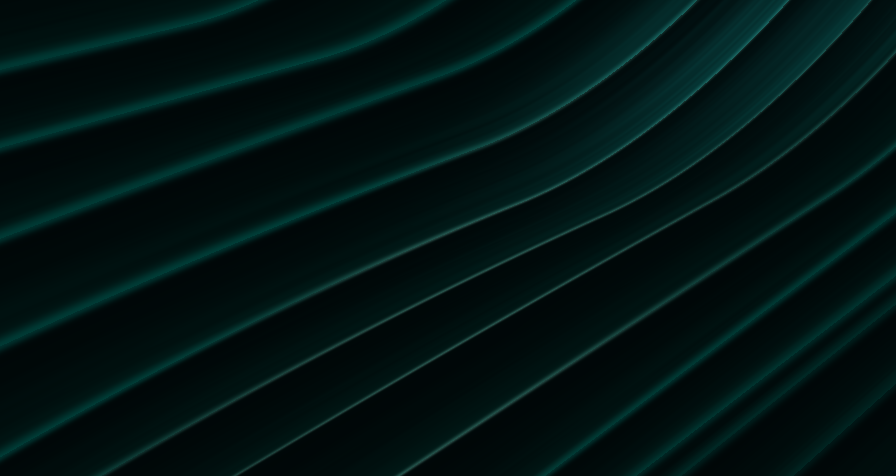
This background is drawn by a Shadertoy shader. Its source:

```glsl
// Dark teal pleated leaf: twelve curved folds sweep up to the right.
// Each crest is a bent parabola; the surface above it catches light and
// veins, and crests blur away from a slanted plane of focus.

const int FOLDS = 12;
// Per fold: drop of its left end below the top edge, rise, start of the bend.
const float DROP[FOLDS] = float[FOLDS](0.147, 0.311, 0.502, 0.728, 0.961, 1.127,
                                       1.301, 1.551, 1.858, 2.029, 2.145, 2.5);
const float RISE[FOLDS] = float[FOLDS](0.24, 0.28, 0.38, 0.46, 0.575, 0.61,
                                       0.62, 0.66, 0.75, 0.77, 0.80, 0.90);
const float BEND[FOLDS] = float[FOLDS](0.39, 0.67, 0.92, 1.0, 1.09, 1.27,
                                       1.5, 1.74, 1.96, 2.1, 2.2, 2.3);
const float BEND_POWER = 0.694;
const float SAG = 0.08;

const vec3 SHADOW = vec3(0.0, 0.022, 0.025);
const vec3 SHEEN = vec3(0.0, 0.052, 0.043);
const vec3 LIT = vec3(0.035, 0.215, 0.22);
const vec3 SOFT_CREST = vec3(0.0, 0.165, 0.15);
const vec3 SHARP_CREST = vec3(0.17, 0.27, 0.245);

const vec2 LIGHT_POS = vec2(1.58, 0.93);
const vec2 LIGHT_DIR = vec2(0.86, 0.51);
const vec2 LIGHT_SIZE = vec2(0.5, 0.19);
const vec2 FOCUS_POS = vec2(0.61, 0.0);
const vec2 FOCUS_NORMAL = vec2(0.655, -0.756);
const float SHARP_WIDTH = 0.0032;
const float SOFT_WIDTH = 0.014;
const float VEINS = 13.0;

float hash(vec2 p) {
    vec3 q = fract(vec3(p.xyx) * 0.1031);
    q += dot(q, q.yzx + 33.33);
    return fract((q.x + q.y) * q.z);
}

float noise(vec2 p) {
    vec2 cell = floor(p), t = fract(p);
    t = t * t * (3.0 - 2.0 * t);
    return mix(mix(hash(cell), hash(cell + vec2(1, 0)), t.x),
               mix(hash(cell + vec2(0, 1)), hash(cell + vec2(1, 1)), t.x), t.y);
}

// Height (x) and slope (y) of one crest.
vec2 crest(int i, float x) {
    float k = float(i) - 4.2;
    float sag = SAG * exp(-k * k / 2.5);
    float bend = max(x - BEND[i], 0.0);
    return vec2(1.0 - DROP[i] + RISE[i] * x - sag * x * x + BEND_POWER * bend * bend,
                RISE[i] - 2.0 * sag * x + 2.0 * BEND_POWER * bend);
}

void mainImage(out vec4 fragColor, in vec2 fragCoord) {
    vec2 p = fragCoord / iResolution.y;
    p.x *= 1.882 * iResolution.y / iResolution.x;

    // Focus and light over the whole leaf
    float blur = smoothstep(0.06, 0.6, abs(dot(p - FOCUS_POS, FOCUS_NORMAL)));
    float width = mix(SHARP_WIDTH, SOFT_WIDTH, blur);
    vec2 l = p - LIGHT_POS;
    vec2 lightUv = vec2(dot(l, LIGHT_DIR), dot(l, vec2(-LIGHT_DIR.y, LIGHT_DIR.x)));
    lightUv /= LIGHT_SIZE;
    float light = exp(-dot(lightUv, lightUv));

    // Crest lines, and the two crests enclosing this point
    float lower = -1.0, upper = 9.0, id = 12.0, line = 0.0, halo = 0.0;
    for (int i = 0; i < FOLDS; i++) {
        vec2 c = crest(i, p.x);
        float d = (p.y - c.x) / sqrt(1.0 + c.y * c.y);
        float w = width * (d > 0.0 ? 1.25 : 0.8);
        float dim = 1.0 - 0.6 * smoothstep(7.0, 11.5, float(i));
        line += dim * exp(-d * d / (w * w));
        halo += dim * exp(-abs(d) / (d > 0.0 ? 0.035 : 0.008));
        if (d >= 0.0 && c.x > lower) { lower = c.x; id = float(i); }
        if (d < 0.0) upper = min(upper, c.x);
    }
    if (upper > 8.0) upper = lower + 0.2;
    if (lower < -0.9) lower = upper - 0.2;
    float across = clamp((p.y - lower) / (upper - lower), 0.0, 1.0);

    // Folded surface: bright above each crest, dark beneath the next
    float facing = pow(1.0 - across, 1.3);
    float vein = noise(vec2(across * VEINS + id * 17.0, p.x * 1.3 + id));
    float fine = noise(vec2(across * VEINS * 2.3 + id * 31.0, p.x * 2.0));
    float grain = 0.65 + 0.45 * vein + 0.25 * fine;
    vec3 color = SHADOW + SHEEN * facing * grain;
    color += LIT * light * (0.12 + 0.88 * facing) * grain * 0.8;

    // Crest highlights: broad teal at the sides, thin and pale in focus
    float centre = exp(-pow((p.x - 1.0) / 0.55, 2.0)) * smoothstep(1.0, 0.45, p.y);
    vec3 tint = mix(SHARP_CREST * (0.5 + 0.5 * centre), SOFT_CREST, smoothstep(0.0, 0.65, blur));
    color += tint * line * 0.85 + SHEEN * halo * 0.35;

    fragColor = vec4(color, 1.0);
}
```
